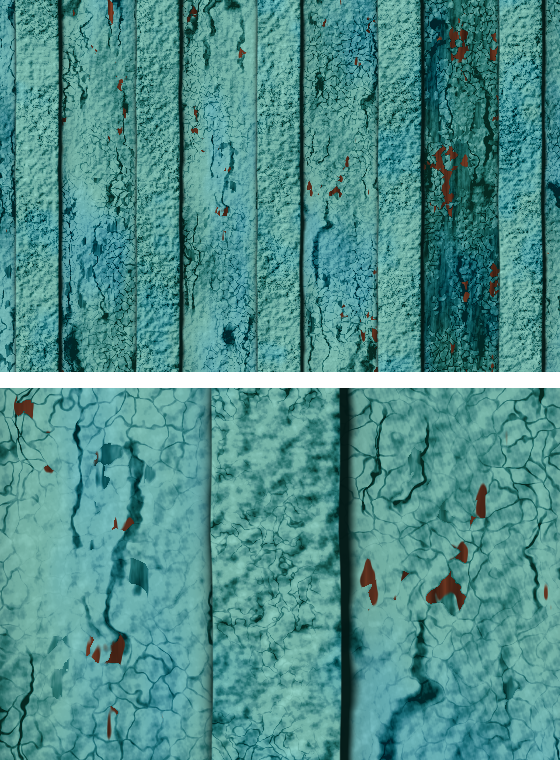
Top: the whole. Bottom: its middle third, enlarged.
Reproduce this texture procedurally as a Shadertoy shader.

```glsl
float hash(vec2 p) {
    return fract(sin(dot(p, vec2(127.1, 311.7))) * 43758.5453);
}

float noise(vec2 p) {
    vec2 i = floor(p), f = fract(p);
    f = f * f * (3.0 - 2.0 * f);
    return mix(mix(hash(i), hash(i + vec2(1, 0)), f.x),
               mix(hash(i + vec2(0, 1)), hash(i + vec2(1, 1)), f.x), f.y);
}

float fbm(vec2 p) {
    float sum = 0.0, amp = 0.533;
    for (int i = 0; i < 4; i++) {
        sum += amp * noise(p);
        p = p * 2.03 + 17.3;
        amp *= 0.5;
    }
    return sum;
}

// Slope of the rough surface towards a light at the upper left
float relief(vec2 p) {
    return fbm(p) - fbm(p + vec2(-0.35, 0.3));
}

// x: gap between the two nearest cell points, y: random value of the cell
vec2 flakes(vec2 p) {
    vec2 cell = floor(p);
    float near = 9.0, second = 9.0, id = 0.0;
    for (int j = -1; j <= 1; j++)
    for (int i = -1; i <= 1; i++) {
        vec2 c = cell + vec2(i, j);
        float d = length(c + vec2(hash(c), hash(c + 53.7)) - p);
        if (d < near) {
            second = near;
            near = d;
            id = hash(c + 91.3);
        } else second = min(second, d);
    }
    return vec2(second - near, id);
}

vec3 paint(float tone) {
    vec3 c = mix(vec3(0.02, 0.16, 0.13), vec3(0.07, 0.32, 0.29), smoothstep(0.0, 0.25, tone));
    c = mix(c, vec3(0.16, 0.46, 0.44), smoothstep(0.2, 0.45, tone));
    c = mix(c, vec3(0.33, 0.59, 0.57), smoothstep(0.4, 0.65, tone));
    c = mix(c, vec3(0.46, 0.71, 0.66), smoothstep(0.6, 0.85, tone));
    return c + 0.25 * max(tone - 0.9, 0.0);
}

vec3 boardColor(vec2 p, float board) {
    float worn = mod(board, 5.0) == 3.0 ? 1.0 : 0.0;
    vec2 q = p + board * vec2(3.1, 7.7);
    vec2 warp = vec2(fbm(q * 24.0), fbm(q * 24.0 + 31.0)) - 0.5;
    vec2 flake = flakes(q * vec2(58, 50) + warp * 2.5);

    float patches = fbm(q * vec2(9, 4));
    float grain = fbm(q * vec2(110, 9));
    float tone = 0.74 + 0.7 * (patches - 0.5) + 0.3 * (grain - 0.5) - 0.2 * worn;
    tone += 0.8 * relief(q * vec2(95, 75)) + 0.1 * (flake.y - 0.5);

    // Fine crackle, then long cracks along the grain
    float cracked = smoothstep(0.35, 0.65, fbm(q * vec2(12, 5) + 9.0) + 0.15 * worn);
    tone -= (0.1 + 0.4 * cracked) * (1.0 - smoothstep(0.02, 0.16, flake.x));
    float split = abs(noise(vec2(q.x * 36.0 + warp.x * 2.0, q.y * 3.5)) - 0.5);
    float broken = smoothstep(0.4, 0.6, noise(q * vec2(26, 11) + 5.0));
    tone -= 0.65 * broken * (1.0 - smoothstep(0.02, 0.09, split));

    // Flaked paint shows an older dark coat
    float loss = fbm(q * vec2(26, 9) + 3.0) + 0.25 * (flake.y - 0.5);
    float limit = mix(0.77, 0.5, worn);
    float bare = smoothstep(limit, limit + 0.04, loss);
    tone = mix(tone, 0.22 + 0.7 * (grain - 0.5) + 0.6 * relief(q * vec2(130, 30)), 0.85 * bare);
    vec3 color = paint(tone);

    // Blue stains
    float stain = smoothstep(0.45, 0.75, fbm(q * vec2(7, 3) + 20.0)) + (board < 0.0 ? 0.6 : 0.0);
    color += stain * vec3(-0.06, -0.02, 0.05);

    // Chips down to the wood
    float chip = fbm(q * vec2(24, 9) + 40.0) + 0.2 * (flake.y - 0.5);
    limit = mix(0.81, 0.69, worn);
    vec3 wood = vec3(0.36, 0.18, 0.11) * (0.35 + 1.2 * grain);
    return mix(color, wood, smoothstep(limit, limit + 0.02, chip));
}

vec3 battenColor(vec2 p, float side) {
    vec2 warp = vec2(fbm(p * 45.0), fbm(p * 45.0 + 13.0)) - 0.5;
    vec2 flake = flakes(p * vec2(80, 72) + warp * 3.0);
    float tone = 0.75 + 0.5 * (fbm(p * vec2(11, 5)) - 0.5);
    tone += 1.5 * relief(p * 80.0) + 0.1 * (flake.y - 0.5);
    tone -= 0.4 * smoothstep(0.35, 0.65, fbm(p * 14.0 + 6.0)) * (1.0 - smoothstep(0.02, 0.18, flake.x));
    // Rounded edges: light on the left, shade on the right
    tone += 0.1 * smoothstep(-0.8, -0.95, side) - 0.3 * smoothstep(0.82, 1.0, side);
    vec3 color = paint(tone);
    return color + smoothstep(0.5, 0.75, fbm(p * 8.0 + 70.0)) * vec3(-0.07, -0.02, 0.03);
}

void mainImage(out vec4 fragColor, in vec2 fragCoord) {
    vec2 p = fragCoord / iResolution.y;
    float px = 1.0 / iResolution.y;
    float x = p.x - 0.099;
    float batten = floor(x / 0.325 + 0.5);
    float d = x - batten * 0.325 + 0.007 * (fbm(vec2(p.y * 7.0, batten * 5.3)) - 0.5);
    float edge = abs(d) - 0.0575;

    vec3 color = boardColor(p, floor(x / 0.325));
    // Deep shadow right of each batten, thin ragged seam on its left
    float ragged = 0.6 + 0.8 * fbm(vec2(p.y * 30.0, batten));
    float gap = max(edge, 0.0);
    float shade = d > 0.0 ? 0.95 * (1.0 - smoothstep(0.004, 0.016 * ragged, gap)) + 0.25 * exp(-gap * 50.0)
                          : 0.75 * ragged * exp(-gap * 220.0);
    color = mix(color, vec3(0.01, 0.09, 0.08), clamp(shade, 0.0, 0.97));

    vec3 raised = battenColor(p + batten * vec2(1.7, 4.3), d / 0.0575);
    color = mix(color, raised, smoothstep(px, -px, edge));
    fragColor = vec4(clamp(color, 0.0, 1.0), 1.0);
}
```
